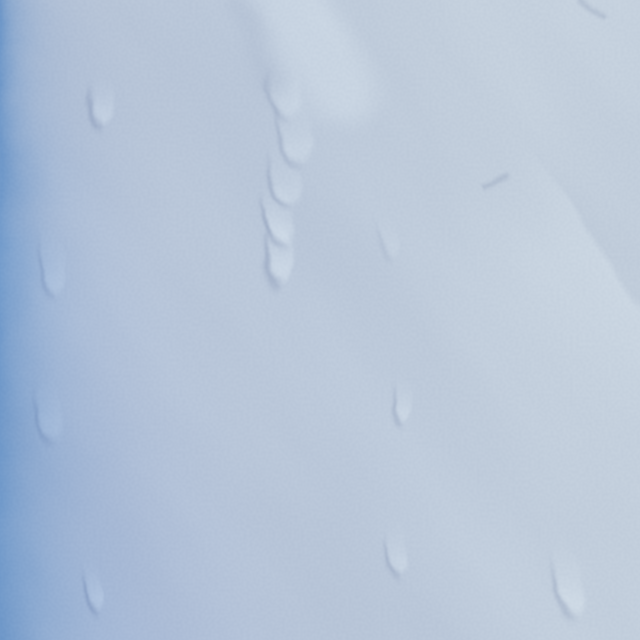
Give the GLSL for this texture, as a Shadertoy shader.

```glsl
const vec3 DEEP_BLUE  = vec3(0.44, 0.60, 0.79);
const vec3 SHADE_BLUE = vec3(0.675, 0.737, 0.842);
const vec3 MID_SNOW   = vec3(0.728, 0.780, 0.851);
const vec3 PALE_SNOW  = vec3(0.765, 0.812, 0.865);
const vec3 LIGHT_TINT = vec3(1.05, 1.0, 0.75);

const float EDGE_WIDTH_LOW  = 0.15;
const float EDGE_WIDTH_HIGH = 0.05;
const float RELIEF = 0.030;
const float GRAIN  = 0.014;
const float GRAIN_SCALE = 200.0;
const float DROP_CELLS  = 4.0;
const float DROP_CHANCE = 0.65;
const float BODY_LIGHT  = 0.055;
const float RIM_SHADE   = 0.085;
const float RIM_WIDTH   = 0.0045;

vec2 hash2(vec2 p) {
    vec3 q = fract(p.xyx * vec3(0.1031, 0.1030, 0.0973));
    q += dot(q, q.yzx + 33.33);
    return fract((q.xx + q.yz) * q.zy);
}

float cornerSlope(vec2 cell, vec2 offset) {
    float angle = 6.2832 * hash2(cell + 71.0).x;
    return dot(vec2(cos(angle), sin(angle)), offset);
}

float gradientNoise(vec2 p) {
    vec2 i = floor(p), f = fract(p);
    vec2 u = f * f * f * (f * (f * 6.0 - 15.0) + 10.0);
    vec2 e = vec2(1.0, 0.0);
    return mix(mix(cornerSlope(i, f), cornerSlope(i + e, f - e), u.x),
               mix(cornerSlope(i + e.yx, f - e.yx), cornerSlope(i + e.xx, f - e.xx), u.x), u.y);
}

float fbm(vec2 p) {
    float sum = 0.0, amp = 0.6;
    for (int i = 0; i < 4; i++) {
        sum += amp * gradientNoise(p);
        p = mat2(1.6, 1.2, -1.2, 1.6) * p + 5.3;
        amp *= 0.5;
    }
    return sum;
}

float segmentDistance(vec2 p, vec2 a, vec2 b) {
    vec2 ab = b - a;
    return length(p - a - ab * clamp(dot(p - a, ab) / dot(ab, ab), 0.0, 1.0));
}

// Teardrop lump: bright foot, fading tail, dark rim at lower left
float dropLight(vec2 p, vec2 size) {
    vec2 q = p / size;
    q.x += 0.22 * q.y;
    q.y *= q.y > 0.0 ? 0.5 : 1.0;
    float d = max(length(q), 0.001);
    float body = smoothstep(1.1, 0.65, d) * smoothstep(0.9, -0.6, q.y);
    float ring = (d - 1.0) * size.x / RIM_WIDTH;
    float facing = smoothstep(0.2, 1.0, dot(-q / d, vec2(0.88, 0.47)));
    return BODY_LIGHT * body - RIM_SHADE * exp(-ring * ring) * facing * smoothstep(0.8, 0.0, q.y);
}

float scatteredDrops(vec2 p) {
    vec2 cell = floor(p * DROP_CELLS);
    vec2 place = hash2(cell + 13.0), kind = hash2(cell + 47.0);
    vec2 center = (cell + mix(vec2(0.25, 0.3), vec2(0.75, 0.55), place)) / DROP_CELLS;
    vec2 size = vec2(0.021, 0.042) * mix(0.65, 1.15, kind.y);
    float strength = step(kind.x, DROP_CHANCE) * mix(0.5, 1.0, place.x);
    strength *= smoothstep(1.5, 1.0, center.x + center.y);
    return strength * dropLight(p - center, size);
}

// Broad mass at the top, running down into a chain of lumps
float slideLight(vec2 p) {
    float mass = segmentDistance(p, vec2(0.43, 1.04), vec2(0.53, 0.86));
    float light = 0.040 * smoothstep(0.085, 0.02, mass);
    light -= 0.022 * exp(-pow(segmentDistance(p, vec2(0.37, 0.99), vec2(0.43, 0.87)) / 0.022, 2.0));
    for (int i = 0; i < 4; i++) {
        float t = float(i) / 3.0;
        vec2 center = vec2(0.45 + 0.015 * sin(5.0 * t), mix(0.85, 0.655, t));
        light += mix(0.6, 0.9, t) * dropLight(p - center, vec2(0.027, 0.043));
    }
    return light;
}

// Long slanted fold: lit on the lower left, dull beyond its crest
float foldLight(vec2 p) {
    vec2 q = p - vec2(0.92, 0.64);
    float across = dot(q, vec2(0.83, 0.56));
    float along = smoothstep(-0.2, 0.02, dot(q, vec2(0.56, -0.83)));
    float crest = smoothstep(-0.007, 0.007, across);
    return along * mix(0.026 * exp(-abs(across) / 0.09), -0.016 * exp(-abs(across) / 0.05), crest);
}

float crease(vec2 p, vec2 a, vec2 b) {
    float d = segmentDistance(p, a, b) / 0.005;
    return -0.06 * exp(-d * d);
}

void mainImage(out vec4 fragColor, in vec2 fragCoord) {
    vec2 uv = fragCoord / iResolution.xy;
    vec2 warped = uv + 0.022 * vec2(fbm(uv * 9.0), fbm(uv * 9.0 + 20.0));

    // Broad colour: blue left edge, shaded lower left, pale right
    float edge = max(warped.x, 0.0) / mix(EDGE_WIDTH_LOW, EDGE_WIDTH_HIGH, uv.y);
    vec3 color = mix(SHADE_BLUE, MID_SNOW, smoothstep(0.0, 0.45, warped.x + 0.35 * (uv.y - 0.35)));
    color = mix(color, PALE_SNOW, smoothstep(0.35, 0.95, warped.x + 0.3 * (uv.y - 0.5)));
    color = mix(DEEP_BLUE, color, 1.0 - exp(-1.6 * edge));

    // Surface light: soft relief, lumps, folds and fine grain
    float light = RELIEF * fbm(mat2(4.2, 1.0, 2.2, 2.6) * uv + 3.0);
    light += scatteredDrops(warped) + slideLight(warped) + foldLight(warped);
    light += crease(warped, vec2(0.76, 0.705), vec2(0.79, 0.725));
    light += crease(warped, vec2(0.91, 1.0), vec2(0.95, 0.975));
    light += GRAIN * gradientNoise(uv * GRAIN_SCALE);
    fragColor = vec4(color + light * LIGHT_TINT, 1.0);
}
```
